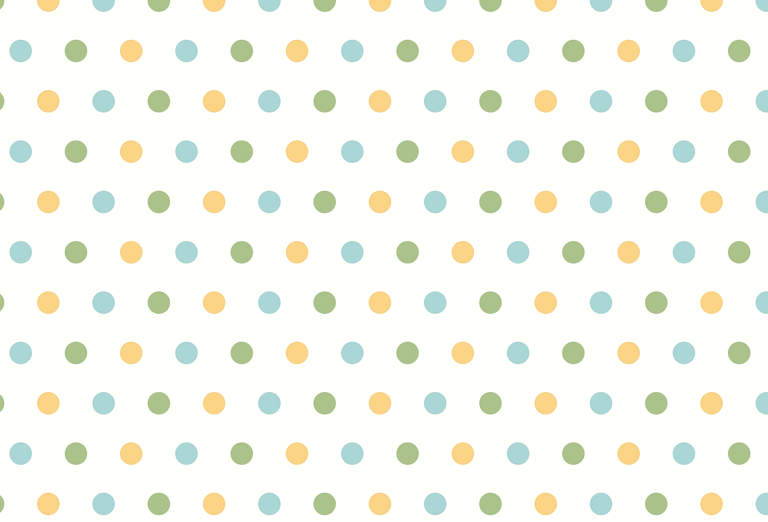
This pattern is drawn by a Shadertoy shader. Its source:

```glsl
// Cycles blue, green, yellow along a row
vec3 dotColor(float index) {
    float k = mod(index, 3.0);
    return k < 0.5 ? vec3(0.665, 0.840, 0.840)
         : k < 1.5 ? vec3(0.670, 0.760, 0.540)
                   : vec3(0.988, 0.832, 0.525);
}

void mainImage(out vec4 fragColor, in vec2 fragCoord) {
    // Height units, measured down from the top left
    vec2 p = vec2(fragCoord.x, iResolution.y - fragCoord.y) / iResolution.y;
    vec2 pitch = vec2(0.10588, 0.09642);
    p -= vec2(-0.0133, 0.0012);

    // Staggered rows: odd ones shift by half a pitch
    float row = round(p.y / pitch.y);
    float odd = mod(row, 2.0);
    p.x -= 0.5 * pitch.x * odd;
    float column = round(p.x / pitch.x);

    // Round dot with a faintly deeper rim
    float dist = length(p - vec2(column, row) * pitch) - 0.0215;
    float soft = max(0.0012, 0.75 / iResolution.y);
    float coverage = 1.0 - smoothstep(-soft, soft, dist);
    vec3 ink = dotColor(column + 1.0 - odd);
    ink *= 1.0 - 0.025 * smoothstep(-0.004, -0.001, dist);

    fragColor = vec4(mix(vec3(1.0, 1.0, 0.984), ink, coverage), 1.0);
}
```
